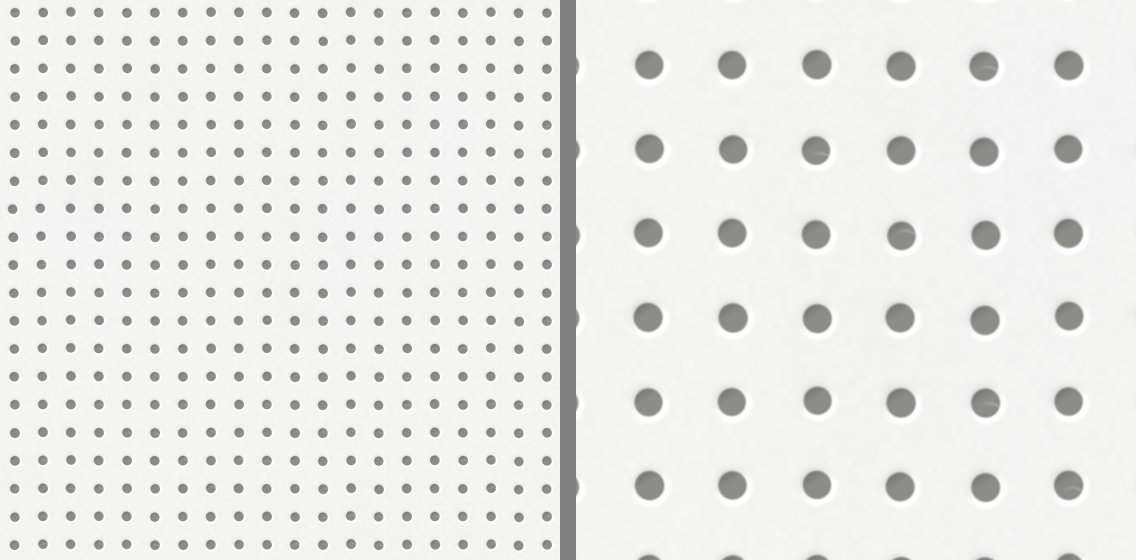
Left: the whole. Right: its middle third, enlarged.
Write a Shadertoy shader that draws this texture.

```glsl
// White painted pegboard: a 20 x 20 grid of round grey holes, slightly jittered.
// Each hole is a circle distance with a shaded upper-left rim and a bright lower-right one.
// Wrapped value noise gives the paint its faint patches, streaks and grain.

const float HOLES = 20.0;
const float HOLE_RADIUS = 0.170;             // in grid cells
const vec2 HOLE_CENTER = vec2(0.535, 0.54);
const vec2 LIT_SIDE = vec2(0.55, -0.835);
const vec3 PAINT = vec3(0.956, 0.957, 0.951);
const vec3 HOLE_GREY = vec3(0.548, 0.552, 0.535);

float hash(vec2 p, float seed) {
    vec3 q = fract(vec3(p.xyx + seed * 7.31) * vec3(0.1031, 0.1030, 0.0973));
    q += dot(q, q.yzx + 33.33);
    return fract((q.x + q.y) * q.z);
}

// Value noise in -1..1 that repeats after "period" lattice cells
float wrappedNoise(vec2 uv, vec2 period, float seed) {
    vec2 p = uv * period;
    vec2 i = floor(p);
    vec2 f = p - i;
    f = f * f * (3.0 - 2.0 * f);
    vec2 a = mod(i, period);
    vec2 b = mod(i + 1.0, period);
    float low = mix(hash(a, seed), hash(vec2(b.x, a.y), seed), f.x);
    float high = mix(hash(vec2(a.x, b.y), seed), hash(b, seed), f.x);
    return 2.0 * mix(low, high, f.y) - 1.0;
}

// Drilling error: per hole, per column, and a slip at the left edge that fades downward
vec2 holeOffset(vec2 cell) {
    vec2 jitter = vec2(hash(cell, 1.0), hash(cell, 2.0)) - 0.5;
    float columnDrop = hash(vec2(cell.x, 0.0), 3.0) - 0.5;
    float rowsBelow = 12.0 - cell.y;
    float slip = step(cell.x, 1.5) * step(0.0, rowsBelow) * exp(-0.3 * rowsBelow);
    return 0.025 * jitter + vec2(-0.09 * slip, 0.045 * columnDrop);
}

vec3 paintColor(vec2 uv) {
    float patches = wrappedNoise(uv, vec2(7.0, 6.0), 4.0)
                  + 0.6 * wrappedNoise(uv, vec2(19.0, 13.0), 5.0);
    float streaks = wrappedNoise(uv, vec2(48.0, 9.0), 6.0);
    float grain = wrappedNoise(uv, vec2(256.0), 7.0)
                + 0.6 * wrappedNoise(uv, vec2(130.0), 8.0);
    float tint = wrappedNoise(uv, vec2(5.0), 9.0);
    return PAINT + 0.004 * patches + 0.002 * streaks + 0.007 * grain
         + 0.004 * tint * vec3(0.3, 0.2, -1.0);
}

// Cavity grey with a darker top and an occasional pale scuff arc
vec3 cavityColor(vec2 p, vec2 cell) {
    float shade = -0.07 * smoothstep(0.02, HOLE_RADIUS, -dot(p, LIT_SIDE));
    float worn = step(0.78, hash(cell, 10.0));
    float height = mix(-0.04, 0.06, hash(cell, 11.0));
    float arc = abs(p.y - height - 0.25 * p.x + 3.0 * p.x * p.x);
    float scuff = worn * (1.0 - smoothstep(0.008, 0.035, arc))
                * smoothstep(-0.12, 0.10, p.x);
    return HOLE_GREY + shade + 0.07 * scuff;
}

// Pressed rim: soft shadow on one side, clean white edge on the other
float rimLight(float dist, float facing) {
    float outside = max(dist, 0.0);
    float shadow = 0.14 * max(-facing, 0.0) * exp(-outside / 0.035);
    float glow = 0.055 * smoothstep(-0.3, 0.8, facing)
               * (1.0 - smoothstep(0.04, 0.11, outside));
    return glow - shadow;
}

void mainImage(out vec4 fragColor, in vec2 fragCoord) {
    vec2 uv = fragCoord / iResolution.xy;
    vec2 grid = uv * HOLES;
    vec2 cell = floor(grid);
    vec2 p = grid - cell - HOLE_CENTER - holeOffset(cell);

    float radius = HOLE_RADIUS + 0.008 * (hash(cell, 12.0) - 0.5);
    float dist = length(p) - radius;
    float facing = dot(p, LIT_SIDE) / max(length(p), 0.001);
    float soft = max(0.022, 0.75 * HOLES / iResolution.y);

    vec3 surface = paintColor(uv) + rimLight(dist, facing);
    vec3 color = mix(cavityColor(p, cell), surface, smoothstep(-soft, soft, dist));
    fragColor = vec4(clamp(color, 0.0, 1.0), 1.0);
}
```
